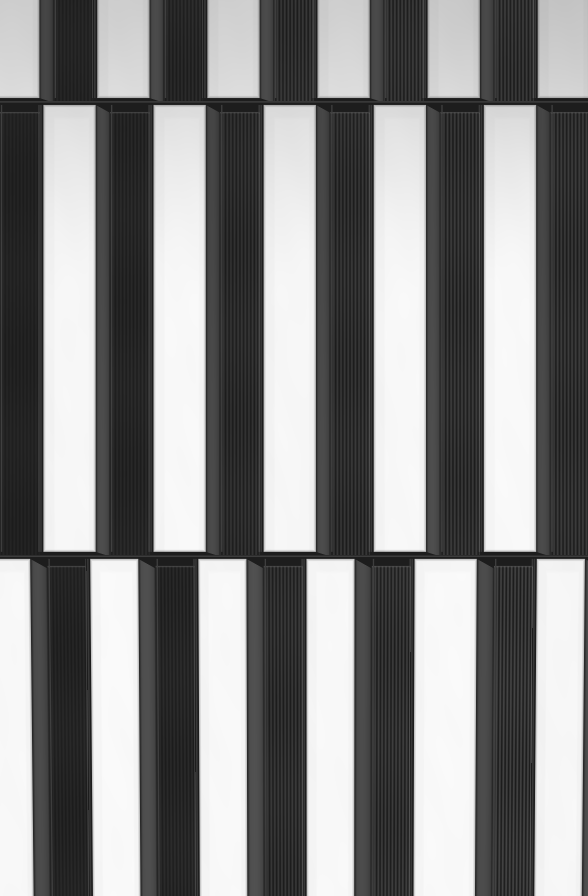
A Shadertoy shader for this pattern:

```glsl
// Three staggered tiers of pale facade panels with grey returns and dark ribbed bays.
#define BAYS 5.34        // bays across the canvas
#define HEIGHT 8.17      // canvas height in bay widths
#define PANEL 0.475      // right edge of the pale panel
#define RETURN_END 0.605 // right edge of the grey return
#define LEAD 0.035       // dark joint left of each panel
#define RIBS 11.0        // ribs in each dark bay
#define SEAM_A vec2(0.894, 0.957)
#define SEAM_B vec2(5.032, 5.096)
#define SHADOW 0.115
#define RETURN_TONE 0.25

float hash(vec2 p) {
    return fract(sin(dot(p, vec2(41.3, 289.1))) * 4375.5);
}

// Antialiased coverage of the interval a..b
float band(float x, float a, float b, float px) {
    return clamp((x - a) / px + 0.5, 0.0, 1.0) * clamp((b - x) / px + 0.5, 0.0, 1.0);
}

float stroke(float x, float center, float width, float px) {
    return band(x, center - 0.5 * width, center + 0.5 * width, px) * min(1.0, width / px);
}

// Faint mottling from layered sines
float mottling(vec2 p) {
    return sin(p.x * 9.0 + 2.0 * sin(p.y * 2.3)) * sin(p.y * 3.7 + p.x)
         + 0.5 * sin(p.x * 23.0 - p.y * 5.0);
}

float panelTone(vec2 p, float u, vec2 span, vec2 id, float px) {
    float tone = mix(0.79, 0.972, smoothstep(-0.7, 2.8, p.y));
    tone -= 0.045 * smoothstep(3.0, 5.3, p.x) * (1.0 - smoothstep(0.0, 2.5, p.y));
    tone += 0.012 * (hash(id) - 0.5) + 0.003 * mottling(p);
    // Slightly darker inner margins
    float margin = 1.0 - smoothstep(0.09, 0.11, u) + smoothstep(0.405, 0.425, u);
    margin = max(margin, 1.0 - smoothstep(0.1, 0.14, p.y - span.x));
    tone -= 0.018 * margin;
    // Soft frame along the edges
    float inset = min(min(u, PANEL - u), min(p.y - span.x, span.y - p.y));
    return mix(tone * 0.78, tone, smoothstep(0.0, 0.022 + 0.5 * px, inset));
}

float returnTone(float u, float y, vec2 id) {
    float t = clamp((u - PANEL) / (RETURN_END - PANEL), 0.0, 1.0);
    float tone = RETURN_TONE + 0.05 * sin(3.14159 * t) - 0.035 * t;
    tone += 0.025 * (hash(id + 7.0) - 0.5) + 0.02 * smoothstep(1.0, 4.5, y);
    return mix(0.15, tone, smoothstep(0.0, 0.18, t) * smoothstep(1.0, 0.88, t));
}

float ribTone(vec2 p, float u, vec2 id, float px) {
    float width = 1.0 - LEAD - RETURN_END;
    float phase = (u - RETURN_END) / width * RIBS;
    float resolved = 1.0 - smoothstep(0.4, 0.9, px * RIBS / width);
    float rib = 0.5 + 0.5 * resolved * cos(6.28318 * phase);
    float light = mix(0.035, 0.13, smoothstep(0.3, 4.2, p.x));
    light *= 0.85 + 0.3 * hash(id + 3.0);
    return SHADOW + light * rib + 0.006 * sin(p.y * 4.0 + id.x * 2.0);
}

void mainImage(out vec4 fragColor, in vec2 fragCoord) {
    vec2 uv = fragCoord / iResolution.xy;
    vec2 p = vec2(uv.x * BAYS, (1.0 - uv.y) * HEIGHT);
    float px = BAYS / iResolution.x;

    // Pick the tier, its vertical span and its sideways offset
    float tier = step(0.5 * (SEAM_A.x + SEAM_A.y), p.y) + step(0.5 * (SEAM_B.x + SEAM_B.y), p.y);
    vec2 span = vec2(-1.0, SEAM_A.x);
    float x = p.x + 0.117;
    if (tier > 1.5) {
        span = vec2(SEAM_B.y, HEIGHT + 1.0);
        // Lower tier leans inward and has one widened panel
        x = p.x + (p.x - 2.94) * 0.012 * (p.y - span.x) / (HEIGHT - span.x);
        x = (x - clamp(x - 3.88, 0.0, 0.128) + 0.163) / 0.982;
    } else if (tier > 0.5) {
        span = vec2(SEAM_A.y, SEAM_B.x);
        x = p.x - 0.394;
    }
    vec2 id = vec2(floor(x + LEAD), tier);
    float u = x - id.x;
    float panelEnd = tier > 1.5 ? PANEL - 0.03 : PANEL;

    // Ribbed bay with thin bright trims
    float tone = SHADOW;
    float bayTop = span.x + 0.07;
    float bay = band(u, RETURN_END, 1.0 - LEAD, px) * band(p.y, bayTop, span.y + 0.035, px);
    tone = mix(tone, ribTone(p, u, id, px), bay);
    float trim = stroke(u, RETURN_END + 0.015, 0.012, px);
    trim += 0.8 * stroke(u, 0.96, 0.014, px) + 0.8 * stroke(u, -0.022, 0.014, px);
    trim *= band(p.y, span.x, span.y, px);
    trim += stroke(p.y, bayTop, 0.012, px) * band(u, RETURN_END, 1.0 - LEAD, px);
    tone += 0.13 * min(trim, 1.0);

    // Grey return with slanted ends
    float slant = max(u - panelEnd, 0.0);
    float fold = band(u, panelEnd, RETURN_END, px);
    fold *= band(p.y, span.x + 0.55 * slant, span.y + 0.32 * slant, px);
    float foldU = mix(PANEL, RETURN_END, (u - panelEnd) / (RETURN_END - panelEnd));
    tone = mix(tone, returnTone(foldU, p.y, id), fold);

    // Thin ledge inside each horizontal seam
    float ledge = stroke(p.y, SEAM_A.x + 0.035, 0.014, px) + stroke(p.y, SEAM_B.x + 0.04, 0.014, px);
    tone += 0.12 * ledge;

    // Pale panel
    float panel = band(u, 0.0, panelEnd, px) * band(p.y, span.x, span.y, px);
    tone = mix(tone, panelTone(p, u * PANEL / panelEnd, span, id, px), panel);

    fragColor = vec4(vec3(clamp(tone, 0.0, 1.0)), 1.0);
}
```
